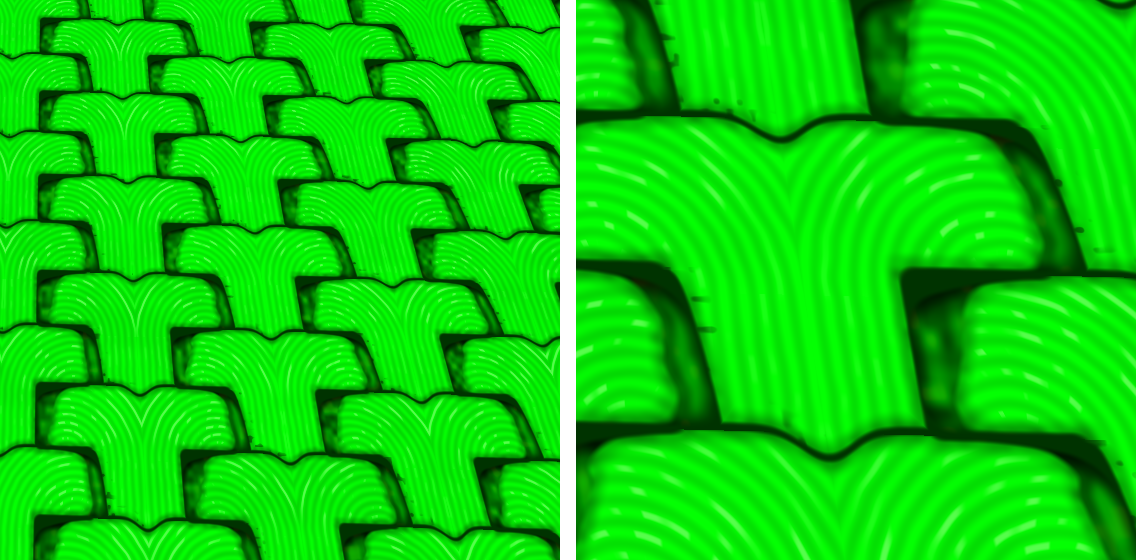
Left: the whole. Right: its middle third, enlarged.
A three.js fragment shader for this pattern:

```glsl
// Interlocking T-shaped green blocks on a receding plane, with ridged faces.
// The plane is unprojected to a staggered lattice; each nearby block is a smooth
// union of arms and stem, painted as seam, rough end walls and grooved face.
varying vec2 vUv;

float hash(vec2 p) {
  p = fract(p * vec2(0.1031, 0.1137));
  p += dot(p, p.yx + 33.33);
  return fract((p.x + p.y) * p.x * 7.31);
}

float noise(vec2 p) {
  vec2 i = floor(p), f = fract(p);
  f = f * f * (3.0 - 2.0 * f);
  return mix(mix(hash(i), hash(i + vec2(1, 0)), f.x),
             mix(hash(i + vec2(0, 1)), hash(i + vec2(1, 1)), f.x), f.y);
}

float smin(float a, float b, float k) {
  float h = max(k - abs(a - b), 0.0) / k;
  return min(a, b) - h * h * k * 0.25;
}

// Canvas position to lattice: x counts columns, y counts rows toward the viewer
vec2 unproject(vec2 p) {
  vec2 a = vec2(0.1868, 0.0035) + 0.002 * p;
  vec2 b = vec2(-0.006, 0.121) + 0.0632 * p;
  vec2 c = p - vec2(0.211, 0.048);
  return vec2(c.x * b.y - c.y * b.x, a.x * c.y - a.y * c.x) / (a.x * b.y - a.y * b.x);
}

// Twin-humped upper outline with a notch at the centre
float topEdge(float x) {
  float shoulder = max(x - 0.35, 0.0) / 0.35;
  return -0.09 + 0.085 * exp(-x * x / 0.008) + 0.07 * shoulder * shoulder;
}

// Signed distance to a T whose arms stop at armEnd
float blockShape(vec2 q, float armEnd) {
  float x = abs(q.x), top = topEdge(x);
  float arm = max(top - q.y, q.y - 0.387);
  arm = -smin(-arm, (armEnd - x) * 1.25, 0.1);
  float flare = q.x < 0.0 ? 0.09 * (1.0 - sqrt(clamp((q.y - 0.41) / 0.49, 0.0, 1.0))) : 0.0;
  float stem = max((x - 0.255 - flare) * 1.25, q.y - 0.97 - top);
  stem = max(stem, top - q.y);
  return smin(arm, stem, 0.06);
}

vec3 faceColour(vec2 q, vec2 id, float d) {
  // Grooves arch over each arm and run straight down the stem
  float x = abs(q.x);
  vec2 m = vec2((x - 0.53) * 1.25, min(q.y - 0.48, 0.0));
  float ring = length(m) * 16.0 + 0.12 * noise(q * 14.0 + id * 5.0);
  float crest = 0.5 + 0.5 * cos(6.2832 * (fract(ring) - 0.5));
  float along = atan(m.y, m.x) * 5.0 + q.y * 7.0;
  float green = 0.87 + 0.12 * crest + 0.05 * (noise(q * 6.0 + id * 9.0) - 0.5);
  green += 0.03 * (hash(id + 40.0) - 0.5);

  // Grime near the edges, specks along the left of the stem
  float rough = noise(q * 32.0 + id * 17.0);
  green *= 1.0 - 0.36 * smoothstep(-0.06, 0.0, d) * (0.6 + 0.6 * rough);
  float speck = smoothstep(0.72, 0.9, rough) * smoothstep(-0.1, -0.02, d);
  green *= 1.0 - 0.4 * speck * step(q.x, 0.0) * step(0.4, q.y);

  // Pale broken glints on the ridges
  float dash = noise(vec2(along * 1.5, floor(ring) * 3.0) + id * 11.0);
  float glint = smoothstep(0.62, 0.85, dash) * smoothstep(0.6, 1.0, crest);
  glint *= smoothstep(-0.02, -0.07, d) * (1.0 - 0.75 * smoothstep(0.25, 0.5, q.y));
  return mix(vec3(0.015, green, 0.01), vec3(0.42, 0.99, 0.37), 0.8 * glint);
}

vec3 wallColour(vec2 q, vec2 id, float dBody, float dFace) {
  float mottle = noise(q * vec2(26.0, 18.0) + id * 13.0);
  float green = 0.28 + 0.42 * mottle;
  if (q.x > 0.0) green = 0.3 + 0.18 * mottle + 0.2 * smoothstep(0.02, 0.06, dFace);
  green *= mix(0.45, 1.0, smoothstep(0.0, 0.05, -dBody));
  // Shade cast by the arm above
  green *= mix(0.5, 1.0, smoothstep(0.0, 0.12, q.y - topEdge(abs(q.x))));
  return vec3(0.06 * smoothstep(0.65, 0.9, mottle), green, 0.0);
}

vec3 paintBlock(vec3 under, vec2 q, vec2 id) {
  float rise = clamp((q.y + 0.09) / 0.49, 0.0, 1.0);
  float bodyEnd = q.x > 0.0 ? mix(0.64, 0.745, sqrt(rise)) : 0.745;
  float faceEnd = q.x > 0.0 ? mix(0.56, 0.65, sqrt(rise)) : mix(0.57, 0.68, rise);
  faceEnd += 0.025 * (noise(vec2(q.y * 14.0, id.x * 7.0 + id.y * 3.0)) - 0.5);
  float dBody = blockShape(q, bodyEnd), dFace = blockShape(q, faceEnd);
  vec3 block = mix(wallColour(q, id, dBody, dFace), faceColour(q, id, dFace),
                   smoothstep(0.012, -0.012, dFace));
  return mix(under, block, smoothstep(0.01, -0.012, dBody));
}

void main() {
  vec2 g = unproject(vec2(vUv.x, 1.0 - vUv.y));
  vec3 colour = vec3(0.0, 0.2, 0.0);

  // Two columns, two rows: every block that can reach this point
  for (int i = 0; i < 2; i++) {
    float column = floor(g.x) + float(i);
    float row = g.y - 0.5 * mod(column, 2.0);
    for (int j = 0; j < 2; j++) {
      float k = floor(row + 0.1) - 1.0 + float(j);
      colour = paintBlock(colour, vec2(g.x - column, row - k), vec2(column, k) + 20.0);
    }
  }
  gl_FragColor = vec4(colour, 1.0);
}
```
